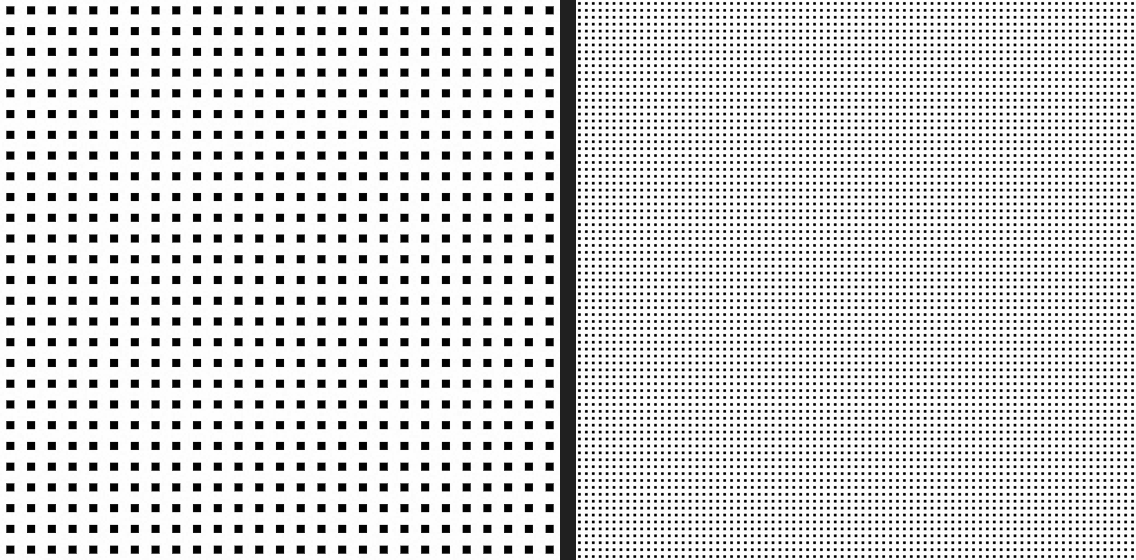
Left, the tile; right, the same tile 3 across and 3 down.
Reproduce this pattern procedurally as a Shadertoy shader.

```glsl
// A 27 by 27 grid of small black squares on near-white paper.
// Each repeat is a box distance in a unit cell, with smoothed edges;
// a very faint grain speckles the paper between the squares.

float hash(vec2 p) {
    vec3 q = fract(p.xyx * 0.1031);
    q += dot(q, q.yzx + 33.33);
    return fract((q.x + q.y) * q.z);
}

float boxDistance(vec2 p, vec2 halfSize) {
    vec2 d = abs(p) - halfSize;
    return length(max(d, 0.0)) + min(max(d.x, d.y), 0.0);
}

void mainImage(out vec4 fragColor, in vec2 fragCoord) {
    vec2 uv = fragCoord / iResolution.xy;

    // Whole number of repeats, so opposite edges join
    const float repeats = 27.0;
    vec2 cell = fract(uv * repeats) - 0.5;
    float pixel = repeats / min(iResolution.x, iResolution.y);

    // Square with a very slightly softened corner
    float dist = boxDistance(cell, vec2(0.18)) - 0.014;
    float ink = 1.0 - smoothstep(-0.65 * pixel, 0.65 * pixel, dist);

    // Faint paper grain, wrapped over the canvas
    float grain = hash(mod(floor(uv * 256.0), 256.0));
    vec3 paper = vec3(0.998 - 0.014 * grain * grain);

    fragColor = vec4(mix(paper, vec3(0.008), ink), 1.0);
}
```
